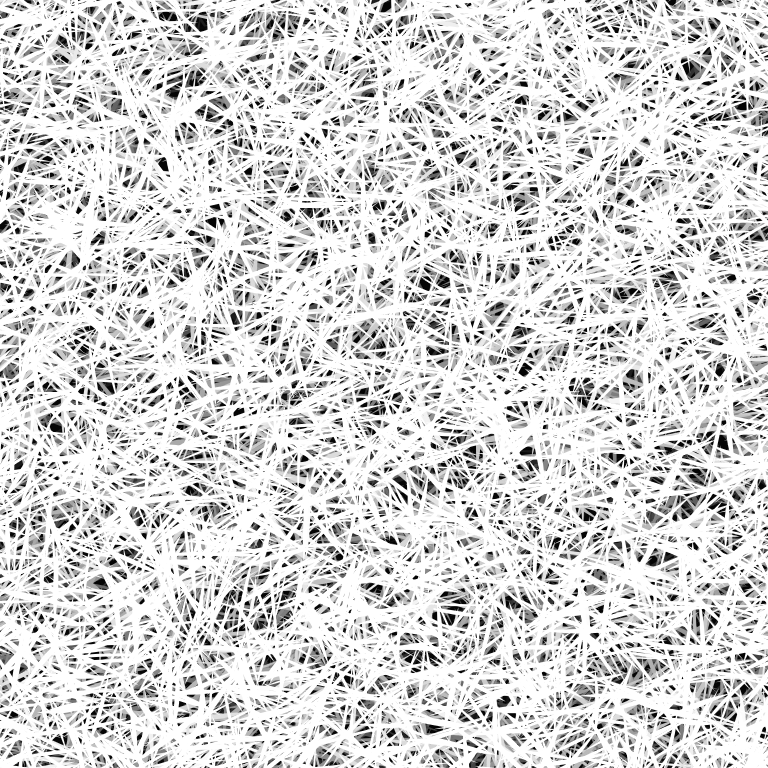
This texture is drawn by a WebGL 1 fragment shader. Its source:

```glsl
precision highp float;

uniform vec2 u_resolution;

// Fibre dimensions, in canvas heights
const float CELL = 0.06;
const float MIN_REACH = 0.033;
const float MAX_REACH = 0.06;
const float MIN_HALF_WIDTH = 0.0013;
const float MAX_HALF_WIDTH = 0.0035;
const float MAX_BOW = 0.003;

// Stack of fibres, from the lit top to the dark bottom
const int LAYERS = 34;
const float LIT_LAYERS = 12.0;
const float TOP_SHADE = 1.0;
const float BOTTOM_SHADE = 0.08;
const float SHADE_JITTER = 0.1;
const float GROUND_SHADE = 0.02;

// Direction and clumping
const float LEAN = 0.25;
const float LEAN_BIAS = 0.15;
const float CLUMPING = 0.22;

const float PI = 3.14159265;

vec4 hash4(vec3 cell) {
  vec4 h = fract(cell.xyzx * vec4(0.1031, 0.1030, 0.0973, 0.1099));
  h += dot(h, h.wzxy + 33.33);
  return fract((h.xxyz + h.yzzw) * h.zywx);
}

// Layered sines: uneven thickness of the mat, about -1 to 1
float clumps(vec2 p) {
  float broad = sin(19.0 * p.x + 2.5 * sin(13.0 * p.y + 1.0));
  float medium = sin(31.0 * p.y + 2.0 * sin(23.0 * p.x + 4.0));
  float fine = sin(41.0 * (p.x + p.y) + 2.0 * sin(37.0 * (p.x - p.y)));
  return (broad + medium + fine) / 3.0;
}

// Share of a pixel covered by a tapered, slightly bowed fibre
float fibreCover(vec2 offset, vec4 look, vec4 form, float swell, float pixel) {
  float turn = 2.0 * PI * look.z;
  float angle = 0.5 * turn - LEAN_BIAS * sin(turn) + LEAN;
  vec2 direction = vec2(cos(angle), sin(angle));
  float reach = mix(MIN_REACH, MAX_REACH, form.x);
  float along = dot(offset, direction) / reach;
  float taper = max(0.0, 1.0 - along * along);
  float bow = MAX_BOW * (2.0 * form.z - 1.0) * taper;
  float across = dot(offset, vec2(-direction.y, direction.x)) - bow;
  float halfWidth = mix(MIN_HALF_WIDTH, MAX_HALF_WIDTH, form.y) * swell * taper;
  float upper = clamp(across + 0.5 * pixel, -halfWidth, halfWidth);
  float lower = clamp(across - 0.5 * pixel, -halfWidth, halfWidth);
  return (upper - lower) / pixel;
}

void main() {
  float pixel = 1.0 / u_resolution.y;
  vec2 p = gl_FragCoord.xy * pixel;
  float swell = 1.0 + CLUMPING * clumps(p);
  float light = 0.0;
  float open = 1.0;

  // Composite front to back until nothing shows through
  for (int i = 0; i < LAYERS; i++) {
    float layer = float(i);
    float depth = max(0.0, layer - LIT_LAYERS + 1.0) / (float(LAYERS) - LIT_LAYERS);
    float layerShade = mix(TOP_SHADE, BOTTOM_SHADE, depth);
    vec2 grid = p / CELL + layer * vec2(0.377, 0.713);
    vec2 home = floor(grid);

    for (int y = -1; y <= 1; y++) {
      for (int x = -1; x <= 1; x++) {
        vec2 cell = home + vec2(float(x), float(y));
        vec4 look = hash4(vec3(cell + 17.0, layer * 7.31 + 3.0));
        vec4 form = hash4(vec3(cell + 91.0, layer * 5.17 + 57.0));
        vec2 offset = (grid - cell - look.xy) * CELL;
        float cover = fibreCover(offset, look, form, swell, pixel);
        float jitter = SHADE_JITTER * (2.0 * look.w - 1.0) * step(0.001, depth);
        float shade = clamp(layerShade + jitter, GROUND_SHADE, 1.0);
        light += open * cover * shade;
        open *= 1.0 - cover;
      }
    }
    if (open < 0.004) break;
  }

  light += open * GROUND_SHADE;
  gl_FragColor = vec4(vec3(light), 1.0);
}
```
